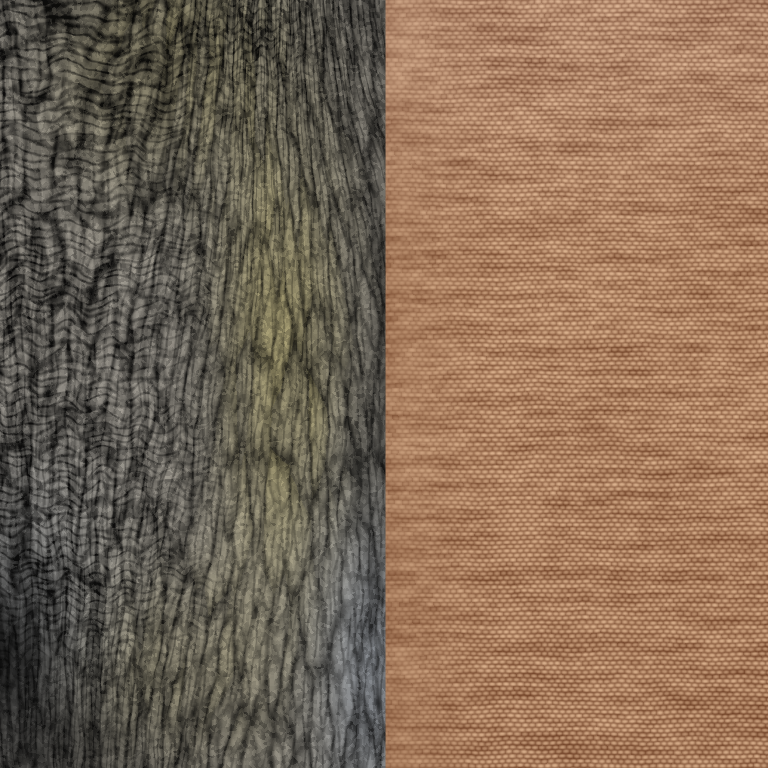
Write a Shadertoy shader that draws this texture.

```glsl
// Draws weathered grey tree bark on the left beside a tan woven cloth on the right.

vec2 hash2(vec2 p) {
    vec3 q = fract(p.xyx * vec3(0.1031, 0.1030, 0.0973));
    q += dot(q, q.yzx + 33.33);
    return fract((q.xx + q.yz) * q.zy);
}

// Cellular noise: nearest distance, gap to the second nearest, cell tone
vec3 cells(vec2 p) {
    vec2 base = floor(p), f = p - base;
    float near = 8.0, second = 8.0, tone = 0.0;
    for (int j = -1; j <= 1; j++)
    for (int i = -1; i <= 1; i++) {
        vec2 offset = vec2(i, j);
        vec2 h = hash2(base + offset + 57.0);
        float d = length(offset + h - f);
        if (d < near) { second = near; near = d; tone = h.x; }
        else second = min(second, d);
    }
    return vec3(near, second - near, tone);
}

// Layered sines, roughly -1 to 1
float waves(vec2 p) {
    float sum = 0.0, gain = 0.5;
    for (int i = 0; i < 4; i++) {
        sum += gain * sin(p.x + 1.3 * sin(p.y)) * cos(p.y + 0.7 * p.x);
        p = mat2(1.6, 1.1, -1.1, 1.6) * p + 2.3;
        gain *= 0.6;
    }
    return sum;
}

// Soft round patch
float patchAt(vec2 p, vec2 center, vec2 size) {
    vec2 d = (p - center) / size;
    return exp(-dot(d, d));
}

vec3 bark(vec2 uv) {
    // Grain direction: leaning in the middle, sweeping outward at upper right
    float lean = 0.13 * (uv.y - 0.4) * patchAt(uv, vec2(0.24, uv.y), vec2(0.13, 1.0));
    float sweep = 0.10 * smoothstep(0.26, 0.5, uv.x) * pow(smoothstep(0.45, 1.05, uv.y), 1.5);
    float leftBend = 0.06 * (uv.y - 0.4) * smoothstep(0.16, 0.0, uv.x);
    float u = uv.x - lean + sweep + leftBend;
    u += 0.006 * waves(uv * vec2(17.0, 13.0)) + 0.002 * waves(uv * vec2(50.0, 42.0));

    // Long ridges, finer fibres and the cracks between them
    vec3 ridge = cells(vec2(u * 46.0, uv.y * 7.0));
    vec3 fibre = cells(vec2(u * 105.0, uv.y * 15.0 + 3.0));
    float ridgeTop = smoothstep(0.0, 0.36, ridge.y);
    float fibreTop = smoothstep(0.0, 0.45, fibre.y);

    // Cross wrinkles, strongest on the left and at the top
    float bend = uv.y + 0.012 * waves(uv * vec2(21.0, 15.0)) + 0.004 * sin(u * 130.0);
    vec3 wrinkle = cells(vec2(u * 26.0, bend * 82.0));
    float wrinkled = smoothstep(0.40, 0.12, uv.x + 0.06 * waves(uv * 14.0));
    wrinkled = max(wrinkled, 0.8 * patchAt(uv, vec2(0.33, 0.95), vec2(0.09, 0.13)));
    wrinkled *= 0.35 + 0.65 * smoothstep(0.08, 0.28, uv.y);
    float wrinkleTop = mix(0.64, smoothstep(0.02, 0.42, wrinkle.y), wrinkled);

    float grain = cells(uv * vec2(250.0, 210.0)).z;
    float tone = -0.055 + 0.15 * ridgeTop + 0.13 * fibreTop + 0.17 * wrinkleTop
               + 0.13 * grain + 0.05 * ridge.z + 0.04 * fibre.z;
    tone += 0.035 * waves(uv * vec2(12.0, 9.0));

    // Broad light and shadow
    tone += 0.07 * patchAt(uv, vec2(0.36, 0.52), vec2(0.07, 0.28));
    tone += 0.05 * patchAt(uv, vec2(0.33, 0.25), vec2(0.16, 0.16));
    tone += 0.05 * patchAt(uv, vec2(0.47, 0.14), vec2(0.05, 0.16));
    tone -= 0.04 * smoothstep(0.78, 1.0, uv.y);
    tone *= 1.0 - 0.65 * patchAt(uv, vec2(0.0, 0.15), vec2(0.07, 0.10));
    tone *= 1.0 - 0.4 * patchAt(uv, vec2(0.08, 0.03), vec2(0.10, 0.07));
    tone *= 1.0 - 0.3 * patchAt(uv, vec2(0.502, 0.48), vec2(0.02, 0.25));
    tone = clamp(tone, 0.045, 0.72);

    // Mossy yellow over cool grey
    float moss = patchAt(uv, vec2(0.37, 0.55), vec2(0.08, 0.30))
               + 0.7 * patchAt(uv, vec2(0.22, 0.92), vec2(0.13, 0.16))
               + 0.5 * patchAt(uv, vec2(0.23, 0.13), vec2(0.13, 0.13));
    moss = clamp(moss * (0.75 + 0.5 * ridge.z), 0.0, 1.0);
    vec3 tint = mix(vec3(1.03, 1.00, 0.94), vec3(1.10, 1.04, 0.76), moss);
    float cool = patchAt(uv, vec2(0.49, 0.12), vec2(0.08, 0.22))
               + 0.6 * patchAt(uv, vec2(0.02, 0.2), vec2(0.12, 0.2));
    return tone * mix(tint, vec3(0.97, 1.0, 1.04), clamp(cool, 0.0, 1.0));
}

vec3 cloth(vec2 uv) {
    // Staggered rows of small oval stitches
    vec2 p = uv * vec2(110.0, 172.0);
    p += vec2(0.35, 0.45) * vec2(waves(uv * 23.0), waves(uv * 16.0 + 4.0));
    float row = floor(p.y);
    p.x += 0.5 * mod(row, 2.0);
    vec2 stitch = fract(p) - 0.5;
    float bump = smoothstep(0.62, 0.08, length(stitch * vec2(0.95, 1.05)));
    float thread = hash2(floor(p)).x - 0.5;

    // Dark horizontal slubs of two lengths
    float shortSlub = smoothstep(0.55, 0.08, cells(uv * vec2(15.0, 115.0)).x);
    float longSlub = smoothstep(0.6, 0.05, cells(uv * vec2(4.0, 44.0) + 9.0).x);

    // The weave is soft near the seam and crisp toward the lower right
    float crisp = smoothstep(0.49, 0.66, uv.x) * mix(1.0, 0.72, uv.y);
    float tone = 0.50 + (0.22 + 0.42 * crisp) * (bump - 0.47) + 0.16 * thread;
    tone -= 0.18 * (shortSlub - 0.3) + 0.17 * (longSlub - 0.3);
    tone += 0.05 * waves(uv * vec2(9.0, 14.0)) + 0.12 * (uv.y - 0.5);
    tone -= 0.07 * smoothstep(0.53, 0.50, uv.x);
    vec3 color = mix(vec3(0.50, 0.32, 0.21), vec3(0.85, 0.69, 0.55), clamp(tone, -0.2, 1.1));
    return color + vec3(0.0, 0.005, 0.02) * smoothstep(0.6, 1.0, uv.y);
}

void mainImage(out vec4 fragColor, in vec2 fragCoord) {
    vec2 uv = fragCoord / iResolution.xy;
    float edge = 0.7 / iResolution.x;
    float side = smoothstep(-edge, edge, uv.x - 0.502);
    fragColor = vec4(mix(bark(uv), cloth(uv), side), 1.0);
}
```
